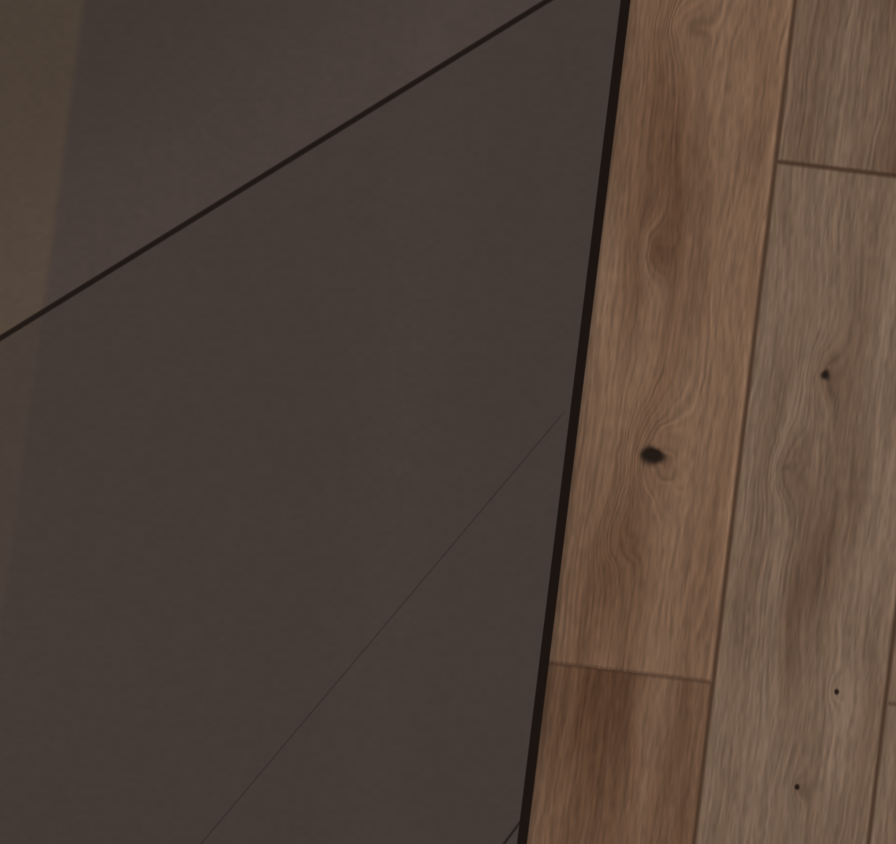
A Shadertoy shader for this texture:

```glsl
#define PANEL vec3(0.268, 0.229, 0.210)
#define STRIP vec3(0.310, 0.262, 0.222)
#define GAP vec3(0.105, 0.080, 0.068)
#define OAK vec3(0.455, 0.365, 0.298)
#define HEARTWOOD vec3(0.320, 0.228, 0.170)
#define TILT 0.12
#define BOARD_WIDTH 0.207
#define BOARD_ORIGIN 0.822
#define RING_FREQ 820.0
#define GRAIN_DEPTH 0.20

// Knots: across, along, radius, darkness of the core
const vec4 KNOTS[8] = vec4[8](
    vec4(-0.104, 0.554, 0.034, 1.0), vec4(-0.135, 0.795, 0.022, 0.12),
    vec4(-0.131, 1.069, 0.026, 0.1), vec4(-0.135, 0.455, 0.022, 0.1),
    vec4(0.089, 0.672, 0.018, 0.75), vec4(0.056, 0.559, 0.022, 0.3),
    vec4(0.148, 0.300, 0.010, 0.8), vec4(0.115, 0.181, 0.010, 0.9));

float hash(vec2 p) {
    vec3 q = fract(p.xyx * vec3(0.1031, 0.1030, 0.0973));
    q += dot(q, q.yzx + 33.33);
    return fract((q.x + q.y) * q.z);
}

float noise(vec2 p) {
    vec2 i = floor(p), f = fract(p);
    f = f * f * (3.0 - 2.0 * f);
    return mix(mix(hash(i), hash(i + vec2(1, 0)), f.x),
               mix(hash(i + vec2(0, 1)), hash(i + vec2(1, 1)), f.x), f.y);
}

float fbm(vec2 p) {
    float sum = 0.0, gain = 0.5;
    for (int i = 0; i < 4; i++) {
        sum += gain * noise(p);
        p = p * 2.03 + 17.1;
        gain *= 0.5;
    }
    return sum;
}

float stroke(float d, float halfWidth, float soft) {
    return 1.0 - smoothstep(halfWidth - soft, halfWidth + soft, abs(d));
}

float bump(float x, float center, float width) {
    float t = (x - center) / width;
    return exp(-t * t);
}

vec3 wood(vec2 p, float px) {
    vec2 w = vec2(p.x - TILT * p.y - BOARD_ORIGIN, p.y + TILT * p.x);
    float board = floor(w.x / BOARD_WIDTH);
    float joint = board == 0.0 ? 0.919 : 0.293;
    float above = step(joint, w.y);
    vec2 seed = vec2(board * 13.0 + 40.0, above * 29.0 + 60.0);

    // Growth rings bulge around each knot
    float ring = w.x + 0.05 * (fbm(w * vec2(9.0, 4.0) + seed) - 0.5);
    float core = 0.0, halo = 0.0;
    for (int i = 0; i < 8; i++) {
        vec4 k = KNOTS[i];
        vec2 d = (w - k.xy) / k.z;
        d += 0.35 * (vec2(noise(w * 60.0), noise(w * 60.0 + 31.0)) - 0.5);
        float swell = exp(-dot(d * vec2(1.0, 0.55), d * vec2(1.0, 0.55)));
        ring += 1.25 * k.z * swell;
        halo = max(halo, swell * (0.3 + 0.3 * k.w));
        core = max(core, k.w * exp(-9.0 * dot(d, d * vec2(1.0, 0.7))));
    }

    // Dark heart of each board
    float streaks = fbm(vec2(ring * 32.0, w.y * 4.0) + seed);
    float heart;
    if (board < 0.0) {
        heart = bump(w.x, -0.128, 0.042) * (0.3 + 0.5 * bump(w.y, 0.88, 0.13)
              + 0.45 * bump(w.y, 0.43, 0.10));
        heart += (1.0 - above) * 0.35;
    } else {
        float bend = 0.112 + 0.018 * sin(w.y * 14.0);
        heart = 0.6 * bump(w.x, bend, 0.026) * bump(w.y, 0.42, 0.23);
        heart += above * board * 0.1;
        heart += (1.0 - board) * above * (0.18 + 0.5 * smoothstep(0.06, 0.15, w.x));
    }
    float dark = heart * (0.45 + 1.1 * streaks) + 0.65 * halo * streaks
               + 0.7 * (streaks - 0.47);
    vec3 col = mix(OAK, HEARTWOOD, clamp(dark, -0.25, 1.0));
    col *= board < 0.0 ? vec3(1.01, 0.975, 0.94) : vec3(0.97, 0.98, 0.99);

    // Rings, long fibres and short pores
    float fibre = noise(vec2(ring * 300.0, w.y * 14.0) + seed);
    float pores = noise(vec2(w.x * 430.0, w.y * 75.0) + seed);
    float rings = sin(ring * RING_FREQ + 3.0 * streaks) * (0.2 + 0.5 * halo);
    col *= 1.0 + GRAIN_DEPTH * (0.45 * rings + 0.75 * (fibre - 0.5) + 0.6 * (pores - 0.5));
    col = mix(col, GAP, 0.9 * smoothstep(0.1, 0.75, core));

    // Board seams and end joints
    float across = w.x - BOARD_WIDTH * floor(w.x / BOARD_WIDTH + 0.5);
    float seam = stroke(across, 0.0024, px + 0.0012);
    float butt = stroke(w.y - joint, 0.0026, px + 0.0014) * (board == 0.0 ? 1.0 : 0.6);
    col *= 1.0 + 0.12 * stroke(across + 0.006, 0.002, 0.003);
    return mix(col, HEARTWOOD * 0.8, 0.8 * max(seam, butt));
}

vec3 panel(vec2 p, float px) {
    float fold = p.y - 0.599 - 0.617 * p.x;
    float upper = smoothstep(-px, px, fold);
    float strip = 1.0 - smoothstep(-0.007, 0.007, p.x + 0.035 - 0.135 * p.y);
    vec3 col = mix(PANEL, STRIP, strip * (0.45 + 0.45 * upper));
    col *= 1.0 + 0.07 * upper * bump(fold, 0.0, 0.16) - 0.04 * upper * smoothstep(0.1, 0.3, fold);
    col *= 1.0 + 0.025 * bump(p.x - 0.1 * p.y, 0.43, 0.06);
    col *= 1.0 + 0.07 * (fbm(p * vec2(110.0, 160.0)) - 0.47) + 0.04 * (fbm(p * 5.0) - 0.47);

    // Deep fold and faint crease
    col = mix(col, GAP, 0.9 * stroke(fold, 0.0036, px + 0.0008));
    float crease = (p.y - 1.189 * (p.x - 0.238)) / 1.55;
    col *= 1.0 - 0.20 * stroke(crease, 0.0008, px) * (1.0 - smoothstep(0.50, 0.52, p.y));
    float corner = (p.y - 1.35 * (p.x - 0.597)) / 1.68;
    return mix(col, GAP, 0.7 * stroke(corner, 0.0014, px));
}

void mainImage(out vec4 fragColor, in vec2 fragCoord) {
    float px = 1.0 / iResolution.y;
    vec2 p = fragCoord * px;
    float edge = p.x - 0.624 - 0.123 * p.y;
    vec3 col = mix(panel(p, px), GAP, smoothstep(-px, px, edge + 0.0115));
    vec3 floorCol = wood(p, px) * (1.0 - 0.22 * exp(-max(edge, 0.0) * 160.0));
    col = mix(col, floorCol, smoothstep(-px, px, edge));
    fragColor = vec4(col, 1.0);
}
```
